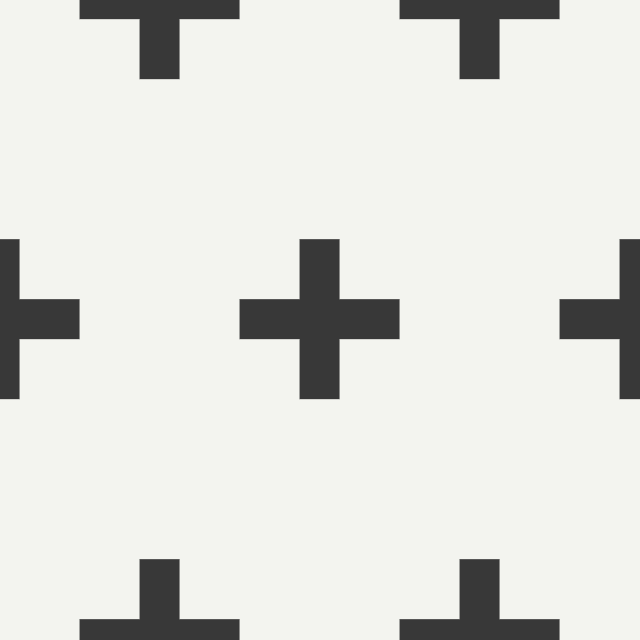
Write a Shadertoy shader that draws this pattern.

```glsl
const vec3 PAPER = vec3(0.953, 0.957, 0.937);
const vec3 INK = vec3(0.22);
const float REPEATS = 2.0;                  // columns and rows per canvas
const vec2 OFFSET = vec2(-0.0007, 0.0013);  // slight shift of the whole grid

float boxDistance(vec2 p, vec2 halfSize) {
    vec2 d = abs(p) - halfSize;
    return length(max(d, 0.0)) + min(max(d.x, d.y), 0.0);
}

float plusDistance(vec2 p, float arm, float halfWidth) {
    vec2 bar = vec2(arm, halfWidth);
    return min(boxDistance(p, bar), boxDistance(p, bar.yx));
}

// Cell coordinates centred on zero, with even rows shifted by half a cell
vec2 brickCell(vec2 p) {
    float row = floor(p.y + 0.5);
    p.x += 0.5 * (1.0 - mod(row, 2.0));
    return fract(p + 0.5) - 0.5;
}

float coverage(float dist, float pixel) {
    return clamp(0.5 - dist / pixel, 0.0, 1.0);
}

void mainImage(out vec4 fragColor, in vec2 fragCoord) {
    vec2 uv = fragCoord / iResolution.xy;
    vec2 cell = brickCell((uv - OFFSET) * REPEATS);
    float pixel = REPEATS / iResolution.y;

    float plus = coverage(plusDistance(cell, 0.25, 0.0625), pixel);
    fragColor = vec4(mix(PAPER, INK, plus), 1.0);
}
```
